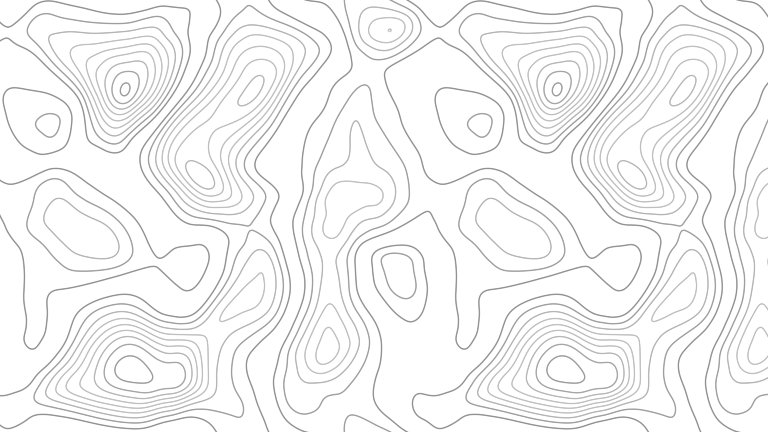
This pattern is drawn by a Shadertoy shader. Its source:

```glsl
// Topographic contour lines: nested rings on a seamless, repeating terrain.
#define HILLS 3.0         // noise cells per tile; a tile is one canvas height
#define LEVELS 12.0       // contour lines per unit of height
#define WARP 0.07         // broad bending of the terrain
#define RUGGED 0.26       // share of medium-sized relief
#define WIGGLE 0.022      // small irregularities, visible on flat ground
#define BOLD_WIDTH 0.0018 // line widths in canvas heights
#define FINE_WIDTH 0.0013
#define BOLD_INK 0.78     // line darkness
#define FINE_INK 0.62
#define SOFTNESS 1.0      // edge smoothing radius in pixels

// Unit gradient at a lattice point, wrapped so that the terrain tiles.
vec2 latticeGradient(vec2 cell, float period, uint seed) {
    uvec2 c = uvec2(mod(cell, period));
    uint h = c.x * 1597u + c.y * 51749u + seed * 7919u + 17u;
    h = (h ^ (h >> 15)) * 73244475u;
    h = (h ^ (h >> 13)) * 73244475u;
    h ^= h >> 16;
    float angle = float(h & 65535u) / 65536.0 * 6.28319;
    return vec2(cos(angle), sin(angle));
}

// Gradient noise that repeats every unit of p.
float tiledNoise(vec2 p, float period, uint seed) {
    p *= period;
    vec2 i = floor(p), f = p - i;
    vec2 u = f * f * f * (f * (f * 6.0 - 15.0) + 10.0);
    vec2 e = vec2(1, 0);
    float a = dot(latticeGradient(i, period, seed), f);
    float b = dot(latticeGradient(i + e.xy, period, seed), f - e.xy);
    float c = dot(latticeGradient(i + e.yx, period, seed), f - e.yx);
    float d = dot(latticeGradient(i + e.xx, period, seed), f - e.xx);
    return mix(mix(a, b, u.x), mix(c, d, u.x), u.y);
}

// Signed terrain height in contour steps; zero runs along the valleys.
float terrain(vec2 p) {
    p += WARP * vec2(tiledNoise(p, 4.0, 1u), tiledNoise(p, 4.0, 2u));
    float h = tiledNoise(p, HILLS, 3u);
    h += RUGGED * tiledNoise(p + 0.13, HILLS * 2.0, 4u);
    h += WIGGLE * tiledNoise(p, 15.0, 5u);
    h *= 1.0 + 1.2 * h * h; // keeps the rings close near the summits
    return h * LEVELS;
}

void mainImage(out vec4 fragColor, in vec2 fragCoord) {
    float pixel = 1.0 / iResolution.y;
    vec2 p = fragCoord * pixel;

    // Height and slope
    vec2 e = vec2(0.001, 0.0);
    float height = terrain(p);
    vec2 slope = vec2(terrain(p + e.xy) - terrain(p - e.xy),
                      terrain(p + e.yx) - terrain(p - e.yx)) / (2.0 * e.x);

    // Distance to the nearest contour; the valley floor carries no line
    float level = max(round(abs(height)), 1.0);
    float dist = abs(abs(height) - level) / max(length(slope), 0.01);

    // Bold lines beside the valleys and at the summits, fine ones between
    float bold = max(1.0 - smoothstep(1.0, 4.0, level),
                     0.8 * smoothstep(6.0, 9.0, level));
    float halfWidth = 0.5 * mix(FINE_WIDTH, BOLD_WIDTH, bold);
    float ink = mix(FINE_INK, BOLD_INK, bold);

    // Line coverage with smoothed edges
    float soft = SOFTNESS * pixel;
    float cover = smoothstep(-soft, soft, dist + halfWidth)
                - smoothstep(-soft, soft, dist - halfWidth);
    fragColor = vec4(vec3(1.0 - ink * cover), 1.0);
}
```
